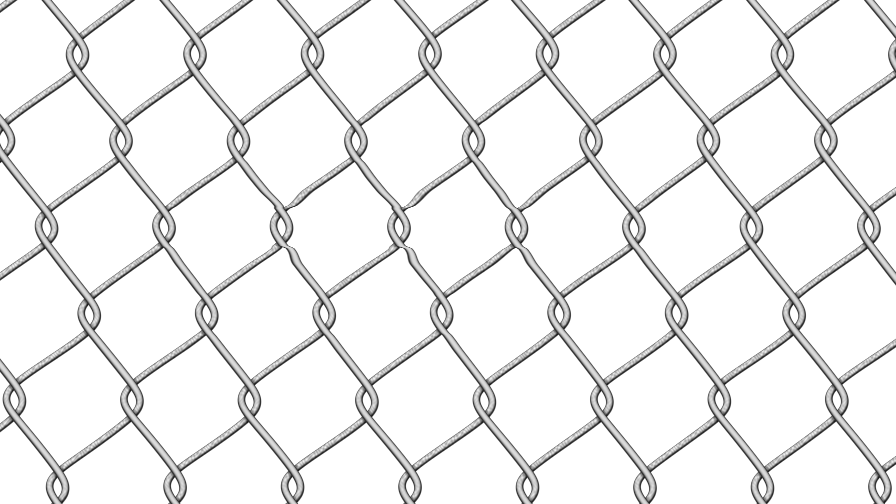
This pattern is drawn by a WebGL 1 fragment shader. Its source:

```glsl
precision highp float;
// Chain-link fence of grey steel wire on white, on a slanted lattice of knots.
// Each knot is one smooth hook curve drawn twice, the second turned half round;
// steep wires pass over shallow ones, and a worn patch near the middle is kinked.

uniform vec2 u_resolution;

// Lengths are in canvas heights.
const vec2  PITCH = vec2(0.2331, 0.1718);      // knot spacing along and between rows
const float SLANT = 0.0856;                    // sideways shift from row to row
const vec2  FIRST_KNOT = vec2(0.1535, 0.8920);
const float STEEP_RUN = -0.82;                 // dx/dy of the front wires
const float SHALLOW_RUN = 1.43;                // dx/dy of the rear wires
const float BEND = 0.030;                      // roundness of the hooks
const float STEEP_RADIUS = 0.0080;
const float SHALLOW_RADIUS = 0.0068;
const vec3  LIGHT = vec3(-0.10, 0.35, 0.93);
const float DARK_STEEL = 0.19;
const float BRIGHT_STEEL = 0.88;
const float GRAIN = 0.16;
const vec2  WORN_CENTRE = vec2(0.75, 0.55);
const vec2  WORN_SIZE = vec2(0.33, 0.13);
const float KINK = 0.015;
const float WOBBLE = 0.0011;

float hash(vec2 p) {
  return fract(sin(dot(p, vec2(41.3, 289.1))) * 4375.5);
}

// Fine pitting made of layered sines.
float pitting(vec2 p) {
  return sin(p.x * 610.0 + 2.0 * sin(p.y * 170.0))
       * sin(p.y * 530.0 + 2.0 * sin(p.x * 230.0));
}

// One hook open to the right: shallow above, steep below.
// Returns shade, coverage and distance outside the wire surface.
vec3 hook(vec2 p, float facing, float kink, vec2 canvas) {
  // Both branches meet the next knot halfway; a soft maximum joins them.
  float steep = STEEP_RUN * p.y + 0.5 * (SLANT + STEEP_RUN * PITCH.y);
  float shallow = SHALLOW_RUN * p.y
                + 0.5 * (PITCH.x - SLANT - SHALLOW_RUN * PITCH.y);
  float u = (steep - shallow) / BEND;
  float steepness = 1.0 / (1.0 + exp(-u));
  float curve = max(steep, shallow) + BEND * log(1.0 + exp(-abs(u)));
  float run = mix(SHALLOW_RUN, STEEP_RUN, steepness);

  // Sharp step beside the knot, easing back along the wire.
  float reach = abs(p.y);
  float dent = smoothstep(0.036, 0.043, reach)
             * (1.0 - smoothstep(0.045, 0.075, reach));
  curve += KINK * kink * dent;

  float slope = inversesqrt(1.0 + run * run);
  float d = (p.x - curve) * slope;
  float radius = mix(SHALLOW_RADIUS, STEEP_RADIUS, steepness);
  radius *= 1.0 - 0.25 * abs(kink) * dent;

  // Round steel shading.
  float t = clamp(d / radius, -1.0, 1.0);
  vec3 normal = vec3(facing * t * slope * vec2(1.0, -run), sqrt(1.0 - t * t));
  float lit = dot(normal, normalize(LIGHT));
  float shade = mix(DARK_STEEL, BRIGHT_STEEL, smoothstep(0.42, 1.0, lit));
  shade *= 1.0 - GRAIN * (1.0 - steepness) * (0.5 + pitting(canvas));

  float edge = 0.7 / u_resolution.y;
  float outside = abs(d) - radius;
  return vec3(shade, 1.0 - smoothstep(-edge, edge, outside), outside);
}

void main() {
  vec2 canvas = gl_FragCoord.xy / u_resolution.y;
  vec2 bent = canvas + WOBBLE * sin(canvas.yx * vec2(31.0, 23.0) + vec2(1.0, 4.0));

  // Nearest knot on the slanted lattice.
  vec2 p = bent - FIRST_KNOT;
  float row = floor(p.y / PITCH.y + 0.5);
  p.x += row * SLANT;
  float column = floor(p.x / PITCH.x + 0.5);
  vec2 id = vec2(column, row);
  p -= id * PITCH;

  // Wear fades out from the middle and differs for every hook.
  vec2 knot = FIRST_KNOT + id * PITCH - vec2(row * SLANT, 0.0);
  vec2 away = (knot - WORN_CENTRE) / WORN_SIZE;
  float wear = exp(-dot(away, away));
  float leftKink = wear * mix(0.5, 1.2, hash(id));
  float rightKink = wear * mix(-0.6, 1.2, hash(id + 17.0));

  // The steep half of each hook lies in front.
  vec3 left = hook(p, 1.0, leftKink, canvas);
  vec3 right = hook(-p, -1.0, rightKink, canvas);
  bool upper = p.y > 0.0;
  vec3 rear = upper ? left : right;
  vec3 front = upper ? right : left;

  // Contact shadow, then layers over white.
  rear.x *= mix(0.55, 1.0, smoothstep(0.0, 0.007, front.z));
  float grey = mix(1.0, rear.x, rear.y);
  grey = mix(grey, front.x, front.y);
  gl_FragColor = vec4(vec3(grey), 1.0);
}
```
